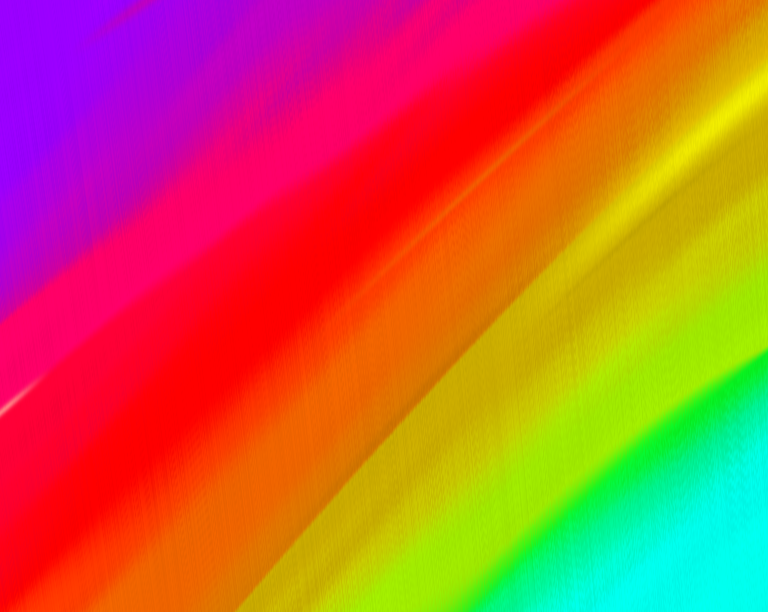
Give the GLSL for this background, as a Shadertoy shader.

```glsl
const vec3 VIOLET = vec3(0.60, 0.0, 1.0);
const vec3 PURPLE = vec3(0.74, 0.0, 0.76);
const vec3 MAGENTA = vec3(0.87, 0.0, 0.52);
const vec3 PINK = vec3(1.0, 0.0, 0.40);
const vec3 CRIMSON = vec3(1.0, 0.0, 0.21);
const vec3 RED = vec3(1.0, 0.0, 0.0);
const vec3 VERMILION = vec3(1.0, 0.22, 0.0);
const vec3 ORANGE = vec3(0.94, 0.39, 0.0);
const vec3 OCHRE = vec3(0.84, 0.47, 0.0);
const vec3 GOLD = vec3(0.85, 0.66, 0.0);
const vec3 OLIVE = vec3(0.79, 0.67, 0.0);
const vec3 YELLOW = vec3(0.96, 0.95, 0.0);
const vec3 CHARTREUSE = vec3(0.78, 0.82, 0.0);
const vec3 LIME = vec3(0.63, 0.92, 0.0);
const vec3 GREEN = vec3(0.03, 0.95, 0.12);
const vec3 TEAL = vec3(0.0, 0.95, 0.57);
const vec3 CYAN = vec3(0.0, 1.0, 0.93);

float hash(vec2 cell) {
    vec3 q = fract(cell.xyx * vec3(0.1031, 0.1030, 0.0973));
    q += dot(q, q.yzx + 33.33);
    return fract((q.x + q.y) * q.z);
}

float noise(vec2 p) {
    vec2 cell = floor(p), f = fract(p);
    f = f * f * (3.0 - 2.0 * f);
    vec2 rows = mix(vec2(hash(cell), hash(cell + vec2(0, 1))),
                    vec2(hash(cell + vec2(1, 0)), hash(cell + vec2(1, 1))), f.x);
    return mix(rows.x, rows.y, f.y);
}

// Cubic through four heights at evenly spaced x
float curve(float x, vec4 heights) {
    float t = 3.0 * x, a = t - 1.0, b = t - 2.0, c = t - 3.0;
    return dot(heights, vec4(-a * b * c / 6.0, t * b * c / 2.0,
                             -t * a * c / 2.0, t * a * b / 6.0));
}

// Covers everything below a curve; softness runs from left to right
vec3 paint(vec3 base, vec3 pigment, vec2 p, vec4 heights, vec2 softness, float grain) {
    float soft = mix(softness.x, softness.y, p.x);
    float depth = curve(p.x, heights) - p.y + grain * soft * 0.7;
    return mix(base, pigment, smoothstep(-soft, soft, depth));
}

// Thin stroke along a curve, faded at both ends of its x span
vec3 streak(vec3 base, vec3 pigment, vec2 p, vec4 heights, float width, vec2 span, float strength) {
    float d = (curve(p.x, heights) - p.y) / width;
    float middle = 0.5 * (span.x + span.y);
    float fade = smoothstep(span.x, middle, p.x) * (1.0 - smoothstep(middle, span.y, p.x));
    return mix(base, pigment, exp(-d * d) * fade * strength);
}

// Noise stretched along the sweep of the brush
float bristles(vec2 p, float density) {
    float across = curve(p.x, vec4(-0.35, 0.104, 0.593, 1.008)) - p.y;
    return noise(vec2(across * density, (p.x + p.y) * 2.5)) - 0.5;
}

void mainImage(out vec4 fragColor, in vec2 fragCoord) {
    vec2 p = fragCoord / iResolution.xy;
    float broad = bristles(p, 22.0);
    float fine = bristles(p + 3.0, 130.0);
    float grain = broad + 0.4 * fine;

    // Violet to red
    vec3 col = VIOLET;
    col = paint(col, PURPLE, p, vec4(0.57, 1.10, 1.49, 1.81), vec2(0.20), grain);
    col = streak(col, MAGENTA, p, vec4(0.83, 1.12, 1.4, 1.7), 0.012, vec2(0.08, 0.30), 0.45);
    col = paint(col, MAGENTA, p, vec4(0.50, 0.85, 1.14, 1.36), vec2(0.07, 0.13), grain);
    col = paint(col, PINK, p, vec4(0.47, 0.79, 1.05, 1.30), vec2(0.006, 0.15), grain);
    col = paint(col, CRIMSON, p, vec4(0.324, 0.65, 0.935, 1.23), vec2(0.012, 0.035), grain);
    col = paint(col, RED, p, vec4(0.11, 0.57, 0.91, 1.20), vec2(0.12, 0.04), grain);

    // Orange to gold
    col = paint(col, VERMILION, p, vec4(-0.026, 0.38, 0.79, 1.147), vec2(0.06, 0.008), grain);
    col = paint(col, ORANGE, p, vec4(-0.14, 0.30, 0.707, 1.09), vec2(0.05, 0.06), grain);
    col = streak(col, ORANGE, p, vec4(-0.10, 0.35, 0.755, 1.13), 0.008, vec2(0.38, 0.88), 0.8);
    col = paint(col, OCHRE, p, vec4(-0.35, 0.104, 0.593, 1.008), vec2(0.10, 0.09), grain);
    col = paint(col, GOLD, p, vec4(-0.80, -0.14, 0.48, 1.01), vec2(0.07), grain);
    col = streak(col, OCHRE * 0.93, p, vec4(-0.46, 0.055, 0.515, 0.92), 0.012, vec2(0.25, 0.85), 0.8);

    // Yellow to lime
    col = paint(col, OLIVE, p, vec4(-0.47, 0.04, 0.503, 0.902), vec2(0.006), grain);
    col = streak(col, YELLOW, p, vec4(-0.60, -0.04, 0.463, 0.87), 0.034, vec2(0.60, 1.35), 0.95);
    col = paint(col, CHARTREUSE, p, vec4(-0.47, -0.075, 0.332, 0.69), vec2(0.09), grain);
    col = streak(col, OLIVE * 0.95, p, vec4(-0.58, -0.06, 0.423, 0.80), 0.007, vec2(0.62, 1.05), 0.7);
    col = paint(col, LIME, p, vec4(-0.51, -0.124, 0.26, 0.593), vec2(0.05), grain);

    // Green to cyan
    col = paint(col, GREEN, p, vec4(-0.645, -0.303, 0.091, 0.43), vec2(0.15, 0.007), grain);
    col = paint(col, TEAL, p, vec4(-0.76, -0.352, 0.039, 0.389), vec2(0.06, 0.04), grain);
    col = paint(col, CYAN, p, vec4(-0.76, -0.40, -0.05, 0.316), vec2(0.03, 0.07), grain);

    // Dry scratch at the left rim
    col = streak(col, vec3(1.0, 0.6, 0.55), p, vec4(0.325, 0.65, 0.935, 1.23), 0.007, vec2(-0.06, 0.07), 0.8);

    // Bristle shading
    col *= 1.0 + 0.05 * fine + 0.04 * broad;
    fragColor = vec4(clamp(col, 0.0, 1.0), 1.0);
}
```
